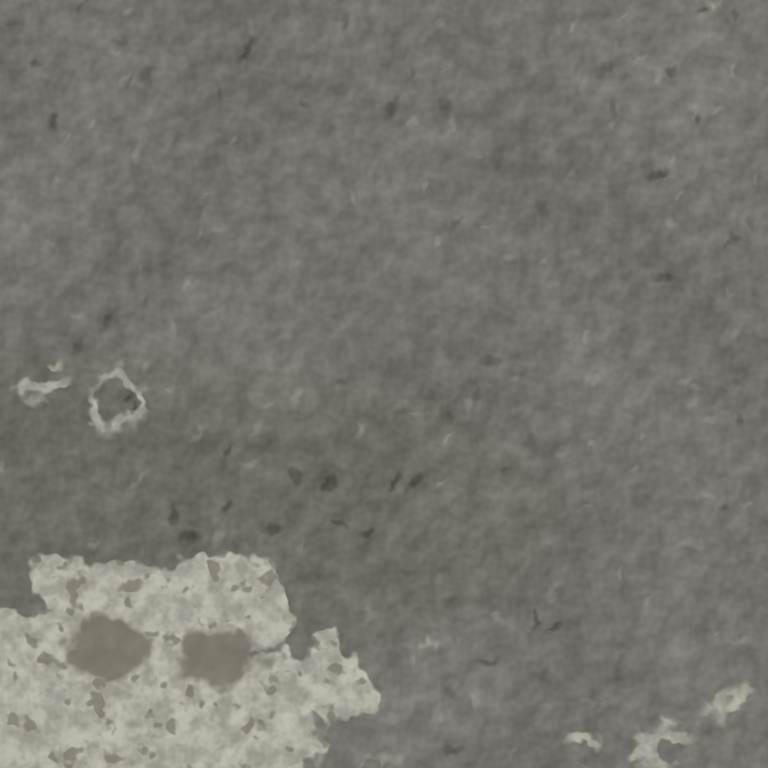
A WebGL 1 fragment shader for this texture:

```glsl
precision highp float;
// Weathered grey stone with soft grain, small pits and pale crusty lichen.
uniform vec2 u_resolution;

const vec3 STONE = vec3(0.447, 0.443, 0.420);
const vec3 OLIVE = vec3(0.410, 0.405, 0.365);
const vec3 HOLLOW = vec3(0.485, 0.470, 0.425);
const vec3 CRUST_DARK = vec3(0.600, 0.592, 0.545);
const vec3 CRUST_LIGHT = vec3(0.725, 0.720, 0.668);

vec2 hash2(vec2 p) {
  vec3 q = fract(vec3(p.xyx) * vec3(0.1031, 0.1030, 0.0973));
  q += dot(q, q.yzx + 33.33);
  return fract((q.xx + q.yz) * q.zy);
}

float corner(vec2 cell, vec2 f, vec2 offset) {
  float angle = 6.2832 * hash2(cell + offset).x;
  return dot(vec2(cos(angle), sin(angle)), f - offset);
}

// Gradient noise, roughly -1 to 1
float noise(vec2 p) {
  vec2 i = floor(p), f = fract(p);
  vec2 u = f * f * f * (f * (f * 6.0 - 15.0) + 10.0);
  float low = mix(corner(i, f, vec2(0.0)), corner(i, f, vec2(1.0, 0.0)), u.x);
  float high = mix(corner(i, f, vec2(0.0, 1.0)), corner(i, f, vec2(1.0)), u.x);
  return 1.4 * mix(low, high, u.y);
}

float fbm(vec2 p) {
  float sum = 0.0, amp = 0.5;
  for (int i = 0; i < 3; i++) {
    sum += amp * noise(p);
    p = mat2(1.6, 1.2, -1.2, 1.6) * p + 17.3;
    amp *= 0.6;
  }
  return sum;
}

// Approximate distance inside an ellipse, positive within
float blob(vec2 p, vec2 center, vec2 radius) {
  return (1.0 - length((p - center) / radius)) * min(radius.x, radius.y);
}

// Soft tilted marks scattered one per cell, kept with the given chance
float marks(vec2 p, float scale, float chance, float seed) {
  vec2 q = p * scale, base = floor(q);
  float total = 0.0;
  for (int y = -1; y <= 1; y++) {
    for (int x = -1; x <= 1; x++) {
      vec2 cell = base + vec2(float(x), float(y));
      vec2 place = hash2(cell + seed), kind = hash2(cell + seed + 41.7);
      float angle = 0.8 + 1.8 * (kind.x - 0.5);
      float c = cos(angle), s = sin(angle);
      vec2 d = mat2(c, -s, s, c) * (q - cell - place);
      d /= mix(0.5, 1.1, kind.y) * vec2(0.32, 0.15);
      total = max(total, step(place.x * 7.31 - floor(place.x * 7.31), chance)
        * smoothstep(1.2, 0.2, length(d)));
    }
  }
  return total;
}

// Large crust in the lower left, with two bare hollows
float crustField(vec2 p) {
  float d = blob(p, vec2(0.09, 0.06), vec2(0.24, 0.16));
  d = max(d, blob(p, vec2(0.13, 0.22), vec2(0.10, 0.055)));
  d = max(d, blob(p, vec2(0.29, 0.20), vec2(0.09, 0.085)));
  d = max(d, blob(p, vec2(0.31, 0.05), vec2(0.11, 0.13)));
  d = max(d, blob(p, vec2(0.43, 0.115), vec2(0.06, 0.055)));
  return d;
}

float hollowField(vec2 p) {
  return max(blob(p, vec2(0.14, 0.155), vec2(0.052, 0.043)),
             blob(p, vec2(0.29, 0.145), vec2(0.065, 0.036)));
}

// Small broken specks of crust
float speckField(vec2 p) {
  float d = blob(p, vec2(0.07, 0.50), vec2(0.055, 0.032));
  d = max(d, blob(p, vec2(0.15, 0.48), vec2(0.045, 0.050)));
  d = max(d, blob(p, vec2(0.56, 0.165), vec2(0.018, 0.015)));
  d = max(d, blob(p, vec2(0.49, 0.01), vec2(0.03, 0.02)));
  d = max(d, blob(p, vec2(0.76, 0.04), vec2(0.025, 0.05)));
  d = max(d, blob(p, vec2(0.86, 0.03), vec2(0.05, 0.04)));
  d = max(d, blob(p, vec2(0.95, 0.08), vec2(0.04, 0.03)));
  return max(d, blob(p, vec2(0.93, 0.99), vec2(0.015, 0.025)));
}

void main() {
  vec2 p = gl_FragCoord.xy / u_resolution;
  vec2 warp = 0.014 * vec2(fbm(p * 30.0), fbm(p * 30.0 + 53.0));
  float grain = fbm(p * 30.0 + 9.0);
  float relief = grain - fbm((p + vec2(-0.005, 0.006)) * 30.0 + 9.0);

  // Stone: broad mottling, grain, side-lit relief, pits and flakes
  vec3 color = mix(STONE, OLIVE, 0.7 * smoothstep(-0.15, 0.0, blob(p, vec2(0.1, 0.33), vec2(0.3, 0.1))));
  color += 0.032 * noise(p * 5.0) + 0.085 * grain + 0.035 * relief;
  float patchy = smoothstep(-0.3, 0.5, noise(p * 4.0 + 30.0));
  color -= 0.10 * patchy * marks(p + warp, 17.0, 0.40, 3.0);
  color += 0.055 * marks(p + warp, 21.0, 0.22, 80.0);

  // Crust: ragged edge, bare hollows, crumbly gaps
  float ragged = 0.05 * fbm(p * 17.0 + 5.0);
  float field = crustField(p + warp) + ragged;
  float hollow = smoothstep(-0.006, 0.008, hollowField(p + warp) + 0.5 * ragged);
  float crust = smoothstep(-0.004, 0.006, field);
  float gaps = smoothstep(0.16, 0.34, fbm(p * 27.0 + 71.0));
  float vein = smoothstep(0.30, 0.08, abs(noise((p + warp) * 24.0 + 12.0)));
  float specks = vein * smoothstep(-0.002, 0.016, speckField(p + warp) + 0.6 * ragged);
  vec3 pale = mix(CRUST_DARK, CRUST_LIGHT, smoothstep(-0.45, 0.4, fbm(p * 36.0 + 23.0)));
  pale += 0.06 * relief;
  vec3 bare = HOLLOW + 0.05 * grain;
  color = mix(color, mix(pale, bare, max(hollow, 0.8 * gaps)), crust);
  color = mix(color, pale, 0.85 * specks * (1.0 - crust));

  gl_FragColor = vec4(clamp(color, 0.0, 1.0), 1.0);
}
```
